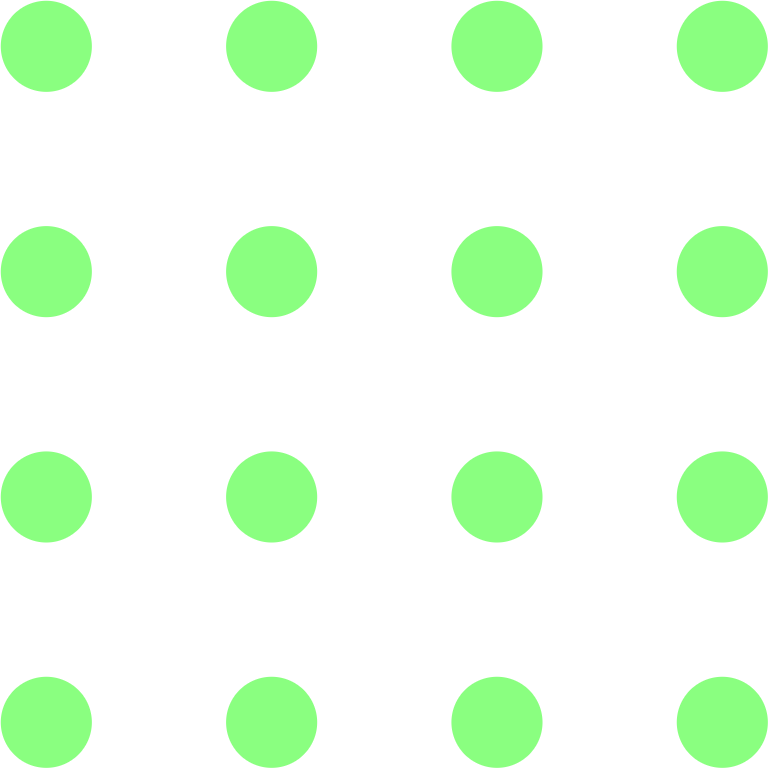
This pattern is drawn by a WebGL 1 fragment shader. Its source:

```glsl
precision highp float;

uniform vec2 u_resolution;

const vec3 PAPER = vec3(1.0);
const vec3 DOT_GREEN = vec3(0.54, 1.0, 0.5);
const vec2 FIRST_CENTER = vec2(0.0603, 0.0595);
const float SPACING = 0.2934;
const float RADIUS = 0.0593;

// Offset from the nearest center of a square lattice
vec2 latticeOffset(vec2 p, vec2 origin, float spacing) {
  vec2 cell = (p - origin) / spacing;
  return (fract(cell + 0.5) - 0.5) * spacing;
}

float circleDistance(vec2 p, float radius) {
  return length(p) - radius;
}

// Coverage of a shape, softened over one pixel
float coverage(float dist, float pixel) {
  return clamp(0.5 - dist / pixel, 0.0, 1.0);
}

void main() {
  vec2 uv = gl_FragCoord.xy / u_resolution;
  float pixel = 1.0 / min(u_resolution.x, u_resolution.y);

  // Four by four grid of identical flat dots
  vec2 local = latticeOffset(uv, FIRST_CENTER, SPACING);
  float dotMask = coverage(circleDistance(local, RADIUS), pixel);

  gl_FragColor = vec4(mix(PAPER, DOT_GREEN, dotMask), 1.0);
}
```
